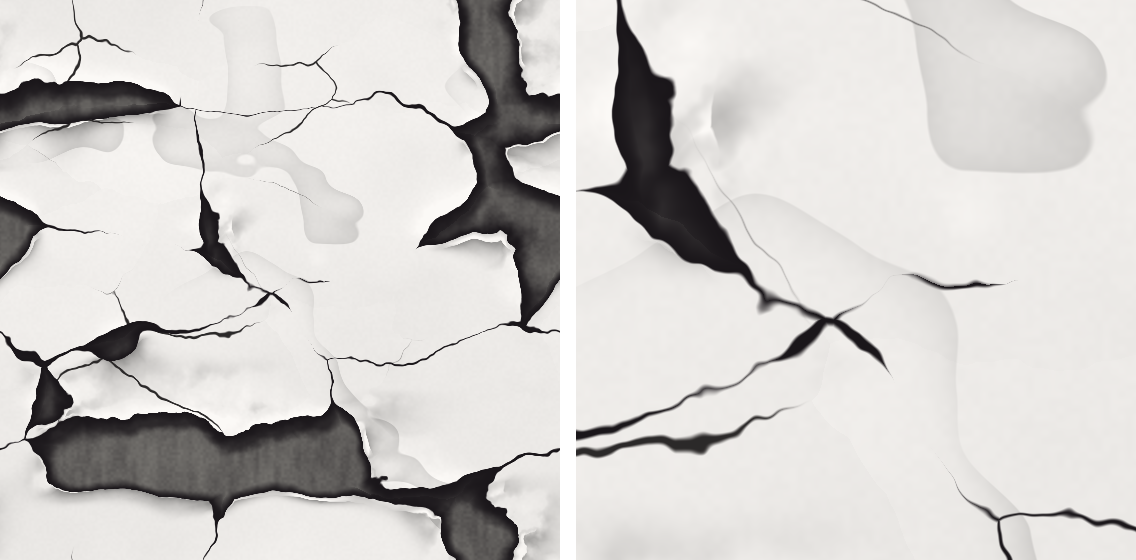
Left: the whole. Right: its middle third, enlarged.
This texture is drawn by a Shadertoy shader. Its source:

```glsl
vec2 hash2(vec2 c) {
    vec3 q = fract(c.xyx * vec3(0.1031, 0.1030, 0.0973));
    q += dot(q, q.yzx + 33.33);
    return fract((q.xx + q.yz) * q.zy);
}

// Exact wrap of whole lattice steps, safe against rounding in the division
vec2 wrap(vec2 c, vec2 cells) {
    return floor(c - cells * floor((c + 0.5) / cells) + 0.5);
}

// Value noise that wraps after "cells" lattice steps
float noise(vec2 p, vec2 cells, float seed) {
    p *= cells;
    vec2 i = floor(p), f = fract(p);
    f = f * f * (3.0 - 2.0 * f);
    float a = hash2(wrap(i, cells) + seed).x;
    float b = hash2(wrap(i + vec2(1, 0), cells) + seed).x;
    float c = hash2(wrap(i + vec2(0, 1), cells) + seed).x;
    float d = hash2(wrap(i + 1.0, cells) + seed).x;
    return mix(mix(a, b, f.x), mix(c, d, f.x), f.y);
}

float fbm(vec2 p, vec2 cells, float seed) {
    float sum = 0.0, amp = 0.5;
    for (int k = 0; k < 4; k++) {
        sum += amp * noise(p, cells, seed + float(k) * 7.0);
        cells *= 2.0;
        amp *= 0.5;
    }
    return sum / 0.9375;
}

// x: distance to the cell border in canvas units, y: random value of the cell
vec2 voronoi(vec2 p, vec2 cells, float seed) {
    p *= cells;
    vec2 i = floor(p), f = fract(p), nearest = vec2(0), home = vec2(0);
    float best = 9.0, edge = 9.0;
    for (int y = -1; y <= 1; y++)
    for (int x = -1; x <= 1; x++) {
        vec2 g = vec2(x, y);
        vec2 r = g + 0.1 + 0.8 * hash2(wrap(i + g, cells) + seed) - f;
        if (dot(r, r) < best) { best = dot(r, r); nearest = r; home = g; }
    }
    for (int y = -2; y <= 2; y++)
    for (int x = -2; x <= 2; x++) {
        vec2 g = home + vec2(x, y);
        vec2 r = g + 0.1 + 0.8 * hash2(wrap(i + g, cells) + seed) - f;
        vec2 across = r - nearest;
        if (dot(across, across) > 0.0001) {
            vec2 normal = normalize(across);
            edge = min(edge, dot(0.5 * (nearest + r), normal) / length(normal * cells));
        }
    }
    return vec2(edge, hash2(wrap(i + home, cells) + seed).y);
}

// Bends the straight cell borders and roughens them
vec2 warp(vec2 p) {
    vec2 bend = vec2(noise(p, vec2(4), 11.0), noise(p, vec2(4), 23.0)) - 0.5;
    vec2 tear = vec2(fbm(p, vec2(16), 31.0), fbm(p, vec2(16), 47.0)) - 0.5;
    return p + 0.1 * bend + 0.042 * tear;
}

// x: signed distance to the paint edge, negative in gaps, y: how far the gap opens
vec2 paintEdge(vec2 p) {
    vec2 flake = voronoi(warp(p), vec2(2, 4), 5.0);
    float n = 0.78 * noise(p, vec2(4, 5), 61.0) + 0.22 * noise(p, vec2(11, 13), 67.0);
    float open = 0.115 * smoothstep(0.48, 0.95, n) * (0.6 + 0.8 * flake.y);
    float ragged = 0.3 * open * (fbm(p, vec2(36), 69.0) - 0.5);
    float hairline = 0.008 * (noise(p, vec2(6, 7), 71.0) - 0.45);
    return vec2(flake.x - open - ragged - hairline, open);
}

void mainImage(out vec4 fragColor, in vec2 fragCoord) {
    vec2 p = fragCoord / iResolution.xy + vec2(0.06, 0.4);
    float soft = max(0.0011, 0.6 / iResolution.y);

    vec2 edge = paintEdge(p);
    float above = paintEdge(p + vec2(-0.011, 0.024)).x;
    float slope = clamp((above - edge.x) / 0.024, -1.0, 1.0);
    float inside = max(edge.x, 0.0);

    // Paint sheet with faint facets and overlapping layers
    vec2 facet = voronoi(warp(p), vec2(4, 6), 83.0);
    float paint = 0.925 + 0.06 * (fbm(p, vec2(3, 4), 89.0) - 0.5);
    paint += 0.03 * (facet.y - 0.5) * noise(p, vec2(5), 97.0);
    paint += 0.012 * (noise(p, vec2(220), 101.0) - 0.5);
    float layer = fract(4.0 * fbm(p, vec2(2, 3), 137.0));
    float layerEdge = exp(-layer / 0.14) * smoothstep(0.0, 0.012, layer);
    paint -= 0.13 * layerEdge * smoothstep(0.45, 0.8, noise(p, vec2(4, 3), 139.0));

    // Curled rims: bright above a gap, shaded below it
    float lip = max(0.04 * noise(p, vec2(7, 9), 103.0) - 0.011, 0.0);
    float lift = exp(-max(inside - lip, 0.0) / 0.036) * smoothstep(0.0, 0.025, edge.y);
    paint += lift * slope * (slope > 0.0 ? 0.06 : 0.36);

    // Torn lip on the lower rims
    float torn = (1.0 - smoothstep(lip - soft, lip + soft, inside)) * smoothstep(0.1, 0.5, -slope);
    torn *= smoothstep(0.005, 0.025, edge.y);
    float curl = 0.84 + 0.13 * smoothstep(0.0, 0.7, inside / (lip + 0.001));
    paint = mix(paint, curl + 0.08 * (fbm(p, vec2(40), 107.0) - 0.5), torn);
    vec3 color = min(paint, 0.975) * vec3(1.01, 1.0, 0.988);

    // Fine cracks
    float fineWidth = min(0.0075 * (noise(p, vec2(5, 4), 109.0) - 0.53), 0.002);
    float fineCrack = 1.0 - smoothstep(-soft, soft, facet.x - fineWidth);
    color = mix(color, vec3(0.17, 0.16, 0.16), fineCrack * smoothstep(0.0, 0.0008, fineWidth));

    // Bare ground, shaded by the overhanging paint
    float light = smoothstep(-0.002, 0.042, -edge.x);
    light *= 1.0 - 0.75 * smoothstep(-0.03, 0.01, above);
    float fibre = 0.6 * noise(p, vec2(110, 24), 113.0) + 0.4 * noise(p, vec2(200), 127.0);
    light *= 0.6 + 0.4 * fibre + 0.5 * (fbm(p, vec2(9, 6), 131.0) - 0.2);
    vec3 ground = mix(vec3(0.1, 0.085, 0.1), vec3(0.39, 0.38, 0.37), light);

    color = mix(ground, color, smoothstep(-soft, soft, edge.x));
    fragColor = vec4(color, 1.0);
}
```
